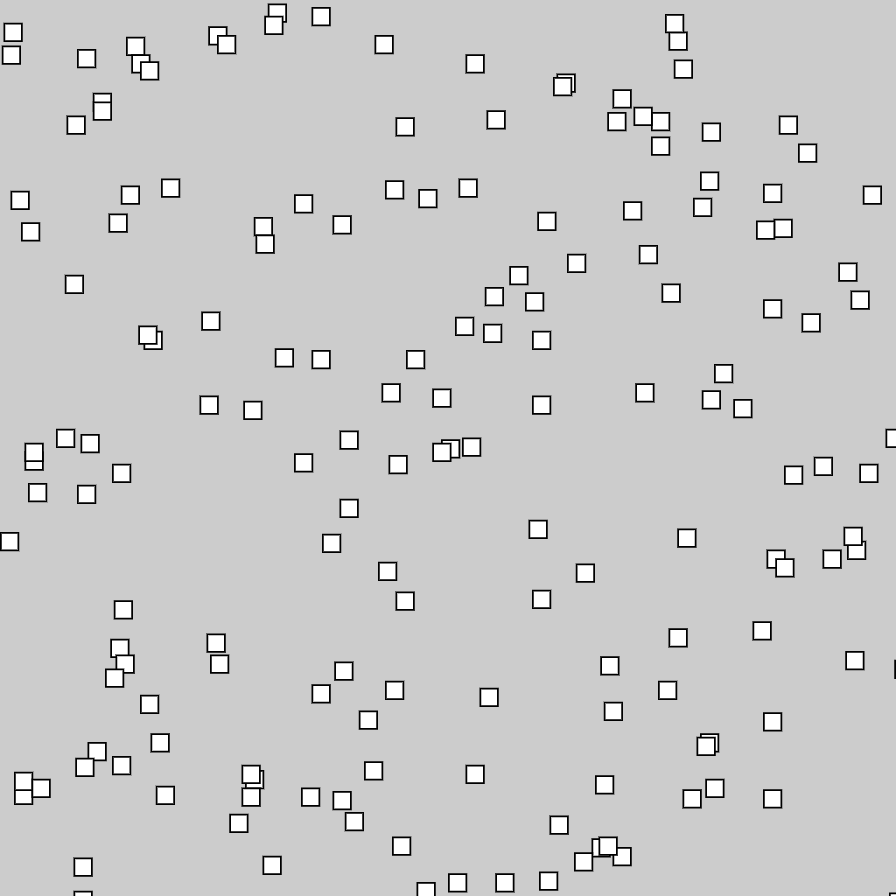
Reproduce this pattern procedurally as a three.js fragment shader.

```glsl
// Small white squares with thin black outlines, scattered at random on light grey.
varying vec2 vUv;

const vec3 GROUND = vec3(0.80);
const vec3 FILL = vec3(1.0);
const vec3 OUTLINE = vec3(0.0);

const int COUNT = 168;           // squares on the canvas
const float UNIT = 1.0 / 512.0;  // placement grid, in canvas units
const float SIZE = 11.0 * UNIT;  // outer side of a square
const float STROKE = UNIT;       // outline thickness
const float SEED = 3.7;

// Two independent random values in 0..1 for one index
vec2 hash2(float n) {
  vec2 angles = vec2(n * 12.9898 + SEED, n * 78.233 + SEED * 5.31);
  return fract(sin(angles) * vec2(43758.545, 24634.635));
}

// Signed distance to an axis-aligned square, with sharp corners
float squareDistance(vec2 p, float halfSide) {
  vec2 q = abs(p) - halfSide;
  return max(q.x, q.y);
}

// Antialiased coverage of a shape from its signed distance
float coverage(float d, float pixel) {
  return clamp(0.5 - d / pixel, 0.0, 1.0);
}

void main() {
  vec2 footprint = fwidth(vUv);
  float pixel = max(footprint.x, footprint.y);
  float halfSide = 0.5 * SIZE;
  vec3 color = GROUND;

  // Later squares cover earlier ones
  for (int i = 0; i < COUNT; i++) {
    // Upper left corners snap to the grid, so outlines stay crisp
    vec2 corner = floor(hash2(float(i) + 1.0) / UNIT) * UNIT;
    vec2 center = corner + vec2(halfSide, -halfSide);
    float d = squareDistance(vUv - center, halfSide);
    color = mix(color, OUTLINE, coverage(d, pixel));
    color = mix(color, FILL, coverage(d + STROKE, pixel));
  }

  gl_FragColor = vec4(color, 1.0);
}
```
